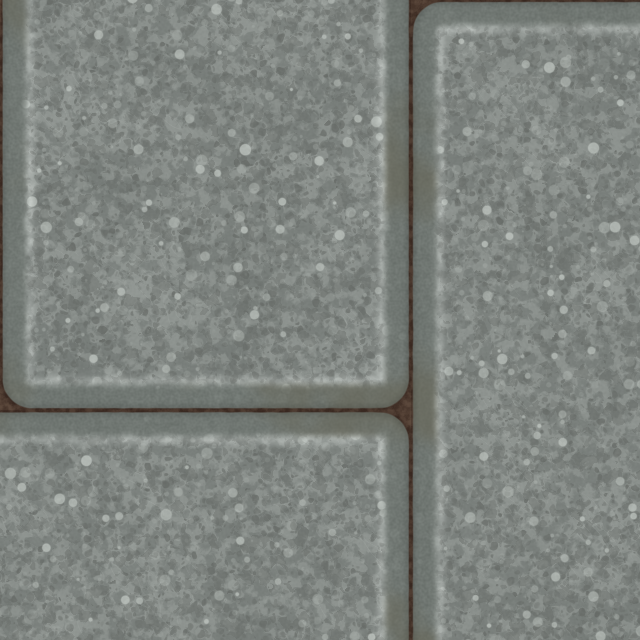
Reproduce this texture procedurally as a Shadertoy shader.

```glsl
// Grey granite pavers laid in a herringbone of 1x2 blocks with narrow earth joints.
// Each block is a rounded box: its distance field shapes the bevel and worn rim,
// while gradient noise and jittered discs build the speckled stone.

const float UNIT = 0.641;                  // short side of a block
const vec2  ORIGIN = vec2(0.001, 0.0);     // lattice offset from the upper left
const float GAP = 0.0032;                  // half width of a joint
const float CORNER = 0.046;                // block corner radius
const float BEVEL = 0.042;                 // edge to rim distance
const float RIM_WIDTH = 0.0085;
const float SOFTNESS = 0.0013;             // speckle edge blur
const vec3  STONE_DARK  = vec3(0.385, 0.400, 0.385);
const vec3  STONE_MID   = vec3(0.480, 0.502, 0.488);
const vec3  STONE_LIGHT = vec3(0.548, 0.570, 0.555);
const vec3  SPECK_WHITE = vec3(0.735, 0.760, 0.740);
const vec3  BEVEL_GREY  = vec3(0.428, 0.455, 0.436);
const vec3  GRIME       = vec3(0.400, 0.395, 0.335);
const vec3  EARTH_DARK  = vec3(0.215, 0.150, 0.120);
const vec3  EARTH_LIGHT = vec3(0.360, 0.285, 0.235);

// Two random values in 0..1 for a lattice point
vec2 hash2(vec2 p) {
    uvec2 u = uvec2(ivec2(p)) * uvec2(1597u, 3571u);
    uint n = (u.x ^ (u.y << 7)) + u.y;
    n = (n ^ (n >> 15)) * 73244475u;
    n = (n ^ (n >> 15)) * 73244475u;
    n ^= n >> 16;
    return vec2(float(n & 65535u), float(n >> 16)) / 65535.0;
}

float cornerSlope(vec2 cell, vec2 offset) {
    float angle = 6.28318 * hash2(cell).x;
    return dot(vec2(cos(angle), sin(angle)), offset);
}

// Gradient noise, about -0.7..0.7
float noise(vec2 p) {
    vec2 i = floor(p), f = p - i;
    vec2 w = f * f * f * (f * (f * 6.0 - 15.0) + 10.0);
    vec2 e = vec2(0.0, 1.0);
    return mix(mix(cornerSlope(i, f), cornerSlope(i + e.yx, f - e.yx), w.x),
               mix(cornerSlope(i + e.xy, f - e.xy), cornerSlope(i + 1.0, f - 1.0), w.x), w.y);
}

float fbm(vec2 p) {
    float sum = 0.0, gain = 1.0;
    for (int i = 0; i < 4; i++) {
        sum += gain * noise(p);
        p = mat2(1.6, 1.2, -1.2, 1.6) * p + 17.0;
        gain *= 0.5;
    }
    return sum;
}

// Strength of randomly placed discs, one candidate per lattice cell
float spots(vec2 p, float density, float blur) {
    float best = 0.0;
    for (int j = -1; j <= 1; j++)
    for (int i = -1; i <= 1; i++) {
        vec2 cell = floor(p) + vec2(i, j);
        vec2 place = hash2(cell), kind = hash2(cell + 311.0);
        float radius = mix(0.14, 0.46, kind.x);
        float disc = 1.0 - smoothstep(radius - blur, radius + blur, length(p - cell - 0.15 - 0.7 * place));
        best = max(best, disc * step(kind.y, density) * mix(0.35, 1.0, fract(place.x * 9.0)));
    }
    return best;
}

float roundBox(vec2 p, vec2 halfSize, float radius) {
    vec2 q = abs(p) - halfSize + radius;
    return length(max(q, 0.0)) + min(max(q.x, q.y), 0.0) - radius;
}

// Speckled face of a block
vec3 granite(vec2 p, float blur) {
    vec2 warped = p + 0.005 * vec2(noise(p * 85.0), noise(p * 85.0 + 40.0));
    float clouds = fbm(p * 7.0);
    float mottle = fbm(warped * 48.0) + 0.25 * clouds;
    vec3 color = mix(STONE_MID, STONE_LIGHT, smoothstep(-0.22, 0.22, mottle));
    color += 0.028 * clouds;
    // Dark mineral flecks gather in patches
    float patches = 0.36 - 0.38 * fbm(p * 11.0 + 60.0);
    float flecks = max(spots(warped * 72.0, patches, blur * 72.0),
                       0.8 * spots(warped * 125.0 + 90.0, patches, blur * 125.0));
    flecks = max(flecks, 0.5 * smoothstep(0.16, 0.25, fbm(warped * 38.0 + 25.0)));
    color = mix(color, STONE_DARK, 0.68 * flecks);
    // Faint slanting veins
    vec2 slant = vec2(p.x + p.y, p.y - p.x);
    color += 0.022 * smoothstep(0.06, 0.0, abs(noise(slant * vec2(14.0, 42.0)))) * smoothstep(0.0, 0.3, clouds);
    // Pale crystals, large and small
    float pale = max(spots(p * 48.0 + 20.0, 0.22, blur * 70.0),
                     0.55 * spots(p * 95.0 + 150.0, 0.20, blur * 110.0));
    return mix(color, SPECK_WHITE, 0.85 * pale * pale);
}

void mainImage(out vec4 fragColor, in vec2 fragCoord) {
    float pixel = 1.0 / iResolution.y;
    vec2 uv = vec2(fragCoord.x, iResolution.y - fragCoord.y) * pixel;

    // Herringbone: the diagonal index tells which half of which block this is
    vec2 p = (uv - ORIGIN) / UNIT, cell = floor(p);
    int part = int(mod(cell.x - cell.y, 4.0));
    vec2 size = part < 2 ? vec2(1.0, 2.0) : vec2(2.0, 1.0);
    vec2 block = cell - (part == 0 ? vec2(0.0, 1.0) : part == 3 ? vec2(1.0, 0.0) : vec2(0.0));
    vec2 local = (p - block - 0.5 * size) * UNIT;
    float wobble = 0.0007 * noise(uv * 55.0);
    float depth = wobble - roundBox(local, 0.5 * size * UNIT - GAP, CORNER);

    // Face, bevel and worn rim
    vec2 grainSpace = local + 5.0 * hash2(block + 7.0) + 3.0;
    vec3 face = granite(grainSpace, max(SOFTNESS, 0.7 * pixel));
    float grain = noise(uv * 230.0) + 0.6 * noise(uv * 120.0);
    vec3 bevel = mix(BEVEL_GREY, face, 0.16) + 0.035 * grain;
    bevel = mix(bevel, GRIME, 0.55 * smoothstep(0.05, 0.55, fbm(uv * 4.0 + 8.0)));
    bevel *= mix(0.90, 1.0, smoothstep(0.0, 0.012, depth));
    vec3 color = mix(bevel, face + 0.018 * grain, smoothstep(BEVEL - 0.013, BEVEL + 0.004, depth));
    float rim = (depth - BEVEL + 0.003 * noise(uv * 45.0)) / RIM_WIDTH;
    float wear = clamp(0.72 + 0.7 * fbm(uv * 32.0), 0.2, 1.15);
    color += 0.15 * wear * exp(-rim * rim);

    // Earth in the joints
    vec3 earth = mix(EARTH_DARK, EARTH_LIGHT, smoothstep(-0.5, 0.5, fbm(uv * 75.0)) * 0.6
                     + 0.4 * smoothstep(0.0, 0.012, -depth));
    color = mix(earth, color, smoothstep(-pixel, pixel, depth));
    fragColor = vec4(color, 1.0);
}
```
